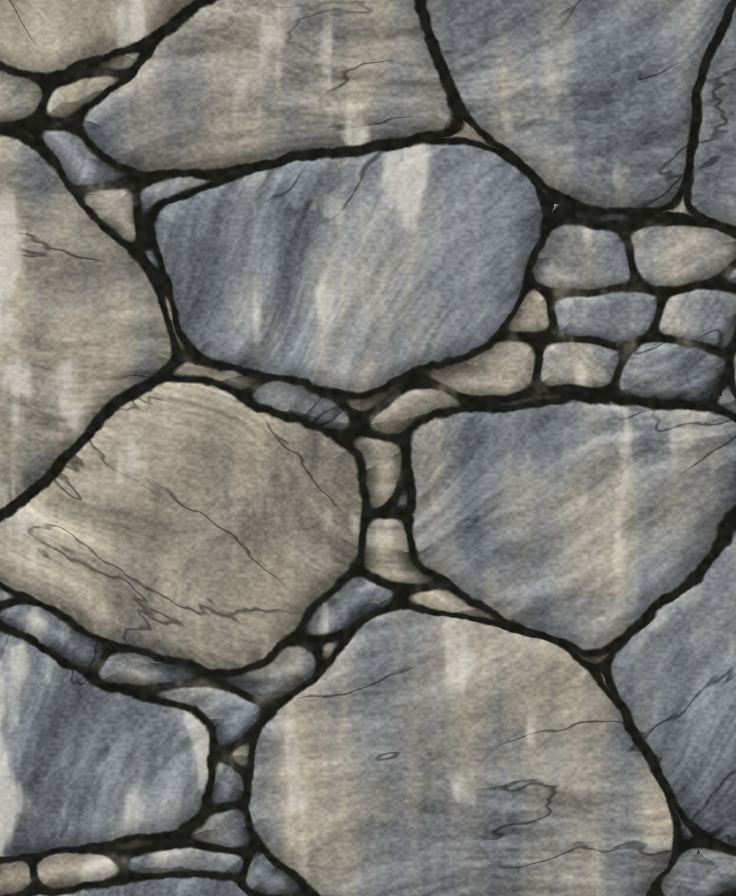
Write a Shadertoy shader that draws this texture.

```glsl
// Dry stone wall: large grey slate blocks, flat rubble in the joints, dark gaps.

const vec2 LIGHT_DIR = vec2(-0.45, 0.89);
const vec3 COOL_TINT = vec3(0.96, 1.00, 1.05);
const vec3 WARM_TINT = vec3(1.06, 1.01, 0.90);
const vec3 PALE_LIME = vec3(0.80, 0.79, 0.75);
const vec3 GAP_DARK = vec3(0.11, 0.11, 0.095);
const vec3 GAP_EARTH = vec3(0.36, 0.35, 0.31);

struct Cell {
    vec2 id;      // grid index of the stone
    float edge;   // distance to the rounded cell border
    vec2 normal;  // outward direction of the nearest side
};

float hash(vec2 p) {
    return fract(sin(dot(p, vec2(127.1, 311.7))) * 43758.5453);
}

float noise(vec2 p) {
    vec2 i = floor(p), f = fract(p);
    f = f * f * (3.0 - 2.0 * f);
    return mix(mix(hash(i), hash(i + vec2(1, 0)), f.x),
               mix(hash(i + vec2(0, 1)), hash(i + vec2(1, 1)), f.x), f.y);
}

float fbm(vec2 p) {
    float sum = 0.0, amp = 0.5;
    for (int i = 0; i < 5; i++) {
        sum += amp * noise(p);
        p = mat2(1.6, 1.2, -1.2, 1.6) * p + 7.3;
        amp *= 0.5;
    }
    return sum;
}

float smoothMin(float a, float b, float k) {
    float h = max(k - abs(a - b), 0.0) / k;
    return min(a, b) - h * h * k * 0.25;
}

mat2 rotation(float a) {
    return mat2(cos(a), sin(a), -sin(a), cos(a));
}

// Every fourth cell is a pocket of rubble instead of a block
float isPocket(vec2 id) {
    return 1.0 - step(0.5, mod(id.x + 2.0 * id.y, 4.0));
}

vec2 cellCentre(vec2 id) {
    vec2 jitter = vec2(hash(id + 3.7), hash(id + 19.1)) - 0.5;
    return id + 0.5 + 0.75 * jitter + vec2(0.5 * mod(id.y, 2.0), 0.0);
}

float cellWeight(vec2 id, float spread, float pocketDrop) {
    return spread * hash(id + 41.3) - pocketDrop * isPocket(id);
}

// Weighted Voronoi cells with exact side distances and rounded corners
Cell findCell(vec2 p, vec2 size, float spread, float pocketDrop, float rounding) {
    vec2 q = p / size, base = floor(q);
    Cell cell = Cell(base, 1.0, vec2(0, 1));
    float best = 1e5;
    for (int k = 0; k < 25; k++) {
        vec2 id = base + vec2(k % 5 - 2, k / 5 - 2);
        vec2 d = q - cellCentre(id);
        float power = dot(d, d) - cellWeight(id, spread, pocketDrop);
        if (power < best) { best = power; cell.id = id; }
    }
    vec2 own = cellCentre(cell.id);
    float nearest = 1e5;
    for (int k = 0; k < 25; k++) {
        vec2 id = base + vec2(k % 5 - 2, k / 5 - 2);
        if (id == cell.id) continue;
        vec2 centre = cellCentre(id), d = q - centre;
        float power = dot(d, d) - cellWeight(id, spread, pocketDrop);
        vec2 slope = (centre - own) / size;
        float side = 0.5 * (power - best) / length(slope);
        if (side < nearest) { nearest = side; cell.normal = normalize(slope); }
        cell.edge = smoothMin(cell.edge, side, rounding);
    }
    return cell;
}

// Cleavage layers, used as a height field
float strata(vec2 p, float seed) {
    vec2 r = rotation((seed - 0.5) * 2.4) * p;
    return fbm(r * vec2(8.0, 27.0) + 3.0 * noise(p * 6.0) + seed * 40.0);
}

vec3 stoneColor(vec2 p, float seed, float depth, vec2 normal, float bevel) {
    float layers = strata(p, seed);
    float relief = layers - strata(p + LIGHT_DIR * 0.005, seed);
    float blotch = fbm(p * 7.0 + seed * 53.0);
    float stain = fbm(p * vec2(21.0, 2.6) + seed * 17.0);
    float grain = noise(p * 190.0) + noise(p * 330.0) - 1.0;
    float value = 0.525 + 0.12 * (seed - 0.5) + 0.34 * (blotch - 0.48)
        + 0.24 * (layers - 0.48) + 0.28 * (stain - 0.48) + 0.55 * relief + 0.08 * grain;
    // Sparse cracks along the cleavage
    vec2 r = rotation((seed - 0.5) * 2.4) * p;
    float ridge = abs(fbm(r * vec2(4.0, 13.0) + seed * 71.0) - 0.5);
    float crack = (1.0 - smoothstep(0.0, 0.016, ridge)) * smoothstep(0.5, 0.65, noise(p * 9.0 + seed));
    value *= 1.0 - 0.4 * crack;
    // Lit and shaded bevels
    float rim = 1.0 - smoothstep(0.0, bevel, depth);
    float facing = dot(normal, LIGHT_DIR);
    value *= 1.0 + rim * (0.22 * facing - 0.10);
    float warmth = smoothstep(0.35, 0.75, 0.55 * seed + 0.5 * stain + 0.5 * (blotch - 0.3));
    vec3 color = value * mix(COOL_TINT, WARM_TINT, warmth);
    // Lime runs and chipped pale edges
    float lime = smoothstep(0.57, 0.67, 0.5 * stain + 0.5 * fbm(p * 13.0 + 5.0));
    lime += 0.6 * rim * max(facing, 0.0) * smoothstep(0.48, 0.65, fbm(p * 24.0));
    return mix(color, PALE_LIME + 0.4 * relief + 0.05 * grain, 0.8 * min(lime, 1.0));
}

void mainImage(out vec4 fragColor, in vec2 fragCoord) {
    vec2 p = fragCoord / iResolution.y + vec2(3.1, 7.2);
    float soft = max(1.2 / iResolution.y, 0.002);
    vec2 warp = 0.028 * (vec2(noise(p * 9.0), noise(p * 9.0 + 31.0)) - 0.5)
              + 0.012 * (vec2(fbm(p * 42.0), fbm(p * 42.0 + 11.0)) - 0.48);

    // Blocks, with joints of varying width
    Cell block = findCell(p + warp, vec2(0.35, 0.285), 0.27, 0.36, 0.035);
    float inset = 0.006 + 0.021 * smoothstep(0.45, 0.8, noise(p * 3.5 + 2.0));
    float blockDepth = isPocket(block.id) > 0.5 ? -block.edge - inset : block.edge - inset;

    // Flat rubble trimmed to fit between the blocks
    Cell rubble = findCell(p + 0.6 * warp, vec2(0.12, 0.062), 0.25, 0.0, 0.014);
    float rubbleDepth = smoothMin(rubble.edge - 0.0045, -blockDepth - 0.008, 0.012);

    // Earth and shadow in the gaps
    float earth = smoothstep(0.4, 0.7, fbm(p * 30.0)) * smoothstep(0.004, 0.03, -blockDepth);
    vec3 color = mix(GAP_DARK, GAP_EARTH, earth) * (0.7 + 0.6 * noise(p * 150.0));

    float rubbleSeed = hash(rubble.id + 8.0);
    vec3 rubbleColor = stoneColor(p, rubbleSeed, rubbleDepth, rubble.normal, 0.014);
    rubbleColor *= 0.72 + 0.36 * smoothstep(0.005, 0.03, -blockDepth);
    color = mix(color, rubbleColor, smoothstep(-soft, soft, rubbleDepth));

    vec3 blockColor = stoneColor(p, hash(block.id + 6.0), blockDepth, block.normal, 0.026);
    color = mix(color, blockColor, smoothstep(-soft, soft, blockDepth));
    fragColor = vec4(clamp(color, 0.0, 1.0), 1.0);
}
```
